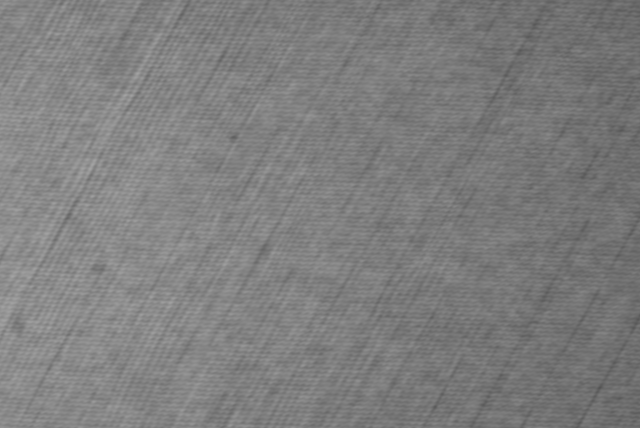
A WebGL 1 fragment shader for this texture:

```glsl
precision highp float;
// Draws a soft grey close-up of finely woven cloth under uneven light.
// Sine threads cross at a slant; one-dimensional cellular noise adds dark
// pulled threads, two-dimensional cells add smudges, value noise adds grain.
uniform vec2 u_resolution;

const float TAU = 6.2831853;
const vec2 WARP_DIR = vec2(0.485, 0.875);   // steep threads, leaning right
const float WEFT_SLOPE = 0.045;             // flat threads sink to the right
const float WEFT_COUNT = 96.0;              // threads per canvas height
const float WARP_COUNT = 62.0;

float hash(vec2 p) {
  vec3 q = fract(vec3(p.xyx) * 0.1031);
  q += dot(q, q.yzx + 33.33);
  return fract((q.x + q.y) * q.z);
}

float valueNoise(vec2 p) {
  vec2 cell = floor(p);
  vec2 f = fract(p);
  f = f * f * (3.0 - 2.0 * f);
  float low = mix(hash(cell), hash(cell + vec2(1.0, 0.0)), f.x);
  float high = mix(hash(cell + vec2(0.0, 1.0)), hash(cell + 1.0), f.x);
  return mix(low, high, f.y);
}

// Noise centred on zero
float grain(vec2 p) {
  return valueNoise(p) - 0.5;
}

// Jittered parallel lines of random strength, broken along their length
float streaks(float across, float along, float count, float width, float seed) {
  float x = across * count;
  float cell = floor(x);
  float sum = 0.0;
  for (int i = -1; i <= 1; i++) {
    float id = cell + float(i);
    float centre = id + 0.15 + 0.7 * hash(vec2(id + 200.0, seed));
    float strength = pow(hash(vec2(id + 200.0, seed + 7.0)), 2.0);
    float fade = valueNoise(vec2(along * 4.0 + 9.0, id * 5.0 + seed + 400.0));
    float breaks = valueNoise(vec2(along * 28.0 + 9.0, id * 3.0 + seed + 700.0));
    float d = (x - centre) / width;
    sum += strength * (0.15 + 0.85 * fade) * (0.45 + 0.9 * breaks) * exp(-d * d);
  }
  return sum;
}

// Sparse soft smudges, at most one per cell
float smudges(vec2 p, float cellSize, float chance) {
  vec2 q = p / cellSize;
  vec2 cell = floor(q);
  float sum = 0.0;
  for (int j = -1; j <= 1; j++) {
    for (int i = -1; i <= 1; i++) {
      vec2 id = cell + vec2(float(i), float(j)) + 20.0;
      vec2 centre = id - 20.0 + vec2(hash(id + 3.7), hash(id + 11.3));
      float radius = mix(0.045, 0.085, hash(id + 29.1));
      float depth = step(hash(id + 41.9), chance) * mix(0.35, 1.0, hash(id + 57.3));
      vec2 d = (q - centre) / radius;
      sum += depth * exp(-dot(d, d));
    }
  }
  return sum;
}

// Broad light: bright at the left middle, dim at the right and corners
float lighting(vec2 uv) {
  float tone = mix(0.568, 0.453, smoothstep(-0.15, 1.1, uv.x));
  float fromMiddle = uv.y - 0.45;
  tone -= 0.12 * fromMiddle * fromMiddle * (1.2 - uv.x);
  return tone - 0.02 * smoothstep(0.8, 1.05, uv.x);
}

// Continuous weft ridges, nudged by an irregular warp that shows at the left
float weave(float across, float along, float weft, float leftness) {
  float drift = grain(vec2(across * 20.0, along * 7.0) + 60.0);
  float warpWave = sin(TAU * across * WARP_COUNT + 6.0 * drift);
  float wobble = grain(vec2(across * 34.0, weft * 30.0) + 15.0);
  float weftWave = sin(TAU * weft * WEFT_COUNT + 0.5 * warpWave + 1.2 * wobble);
  float patches = 2.0 * valueNoise(vec2(across * 9.0, along * 3.0) + 30.0);
  float ridges = 0.022 * weftWave * (0.85 + 0.6 * wobble);
  return ridges + warpWave * patches * mix(0.003, 0.013, leftness);
}

// Faint clouds, then unevenness along the weft and from thread to thread
float mottle(vec2 p, float across, float weft) {
  float clouds = 0.018 * grain(p * 7.0 + 50.0) + 0.022 * grain(p * 22.0 + 90.0);
  float slubs = 0.036 * grain(vec2(across * 38.0, weft * 60.0) + 140.0);
  float fibres = 0.052 * grain(vec2(across * 85.0, weft * WEFT_COUNT) + 300.0);
  float specks = 0.036 * grain(vec2(across * 130.0, weft * 150.0) + 500.0);
  return clouds + slubs + fibres + specks;
}

void main() {
  vec2 uv = gl_FragCoord.xy / u_resolution;
  vec2 p = gl_FragCoord.xy / u_resolution.y;

  // Thread coordinates, with a slight bend of the warp
  float along = dot(p, WARP_DIR);
  float across = dot(p, vec2(WARP_DIR.y, -WARP_DIR.x)) + 0.004 * sin(along * 3.0);
  across += 0.0025 * grain(p * 14.0 + 220.0);
  float weft = p.y + WEFT_SLOPE * p.x + 0.003 * sin(p.x * 4.0);
  float leftness = 1.0 - smoothstep(0.1, 0.95, uv.x);

  float tone = lighting(uv) + weave(across, along, weft, leftness);
  tone += mottle(p, across, weft);

  // Pulled threads: thin dark lines, broader shadows and a few pale lines
  tone -= 0.085 * streaks(across, along, 36.0, 0.17, 1.0);
  tone -= 0.022 * streaks(across, along, 13.0, 0.20, 31.0);
  tone += 0.045 * streaks(across, along, 46.0, 0.22, 63.0) * (0.3 + 0.7 * leftness);
  tone -= 0.14 * smudges(p, 0.2, 0.28);

  gl_FragColor = vec4(vec3(tone), 1.0);
}
```
